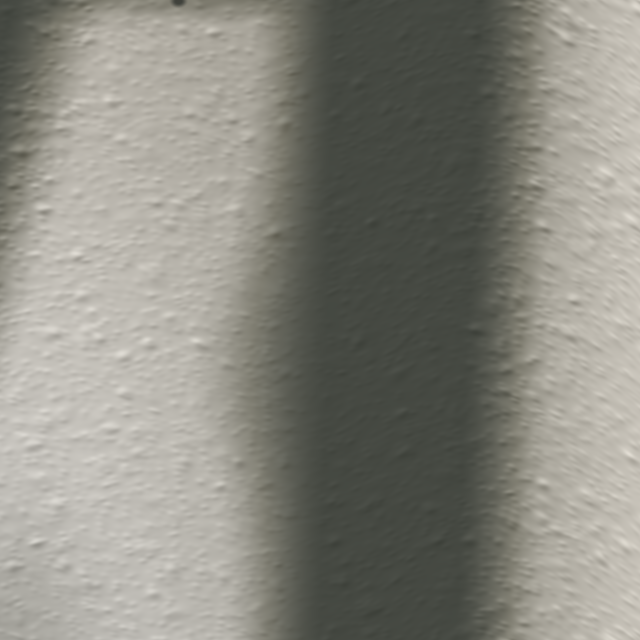
A three.js fragment shader for this texture:

```glsl
varying vec2 vUv;

const vec3 SHADOW = vec3(0.272, 0.285, 0.258);
const vec3 PENUMBRA = vec3(0.5, 0.495, 0.45);
const vec3 PLASTER = vec3(0.765, 0.753, 0.725);

float hash(vec2 p) {
  return fract(sin(dot(p, vec2(127.1, 311.7))) * 4375.85);
}

// Soft cellular bumps; a higher rarity leaves only a few tall ones
float bumps(vec2 p, float rarity) {
  vec2 cell = floor(p);
  float height = 0.0;
  for (int j = -1; j <= 1; j++) {
    for (int i = -1; i <= 1; i++) {
      vec2 id = cell + vec2(float(i), float(j));
      vec2 center = id + vec2(hash(id), hash(id + 37.2));
      vec2 d = p - center;
      height += pow(hash(id + 71.9), rarity) * exp(-6.0 * dot(d, d));
    }
  }
  return height;
}

// Slope of the bumps towards light from above
float relief(vec2 p, vec2 scale, float rarity) {
  vec2 q = p * scale;
  vec2 toLight = vec2(-0.08, 0.2);
  return bumps(q - toLight, rarity) - bumps(q + toLight, rarity);
}

// Bend the grain: rising through the shadow, falling on the right
vec2 grainSpace(vec2 p) {
  float fall = max(p.x - 0.72, 0.0);
  float bend = 1.2 * fall * fall - 0.07 * smoothstep(0.42, 0.78, p.x);
  float wave = 0.003 * sin(p.x * 31.0 + 3.0 * sin(p.y * 17.0));
  return p + vec2(0.003 * sin(p.y * 67.0), bend + wave);
}

// Nearly linear ramp with slightly rounded ends
float softRamp(float from, float to, float x) {
  float t = clamp((x - from) / (to - from), 0.0, 1.0);
  return mix(t, t * t * (3.0 - 2.0 * t), 0.65);
}

// Light left by the wide band, with a swelling left penumbra
float bandLight(vec2 p) {
  float swell = (p.y - 0.43) / 0.2;
  float leftStart = mix(0.35, 0.395, p.y) - 0.075 * exp(-swell * swell);
  float leftEnd = mix(0.5, 0.522, p.y);
  float left = 0.87 * (1.0 - softRamp(leftStart, leftEnd, p.x));
  left += 0.13 * (1.0 - softRamp(0.12, 0.42, p.x));
  float rightStart = mix(0.712, 0.748, p.y);
  float right = 0.74 * softRamp(rightStart, rightStart + 0.135, p.x);
  right += 0.26 * softRamp(0.78, 1.0, p.x);
  return max(left, right);
}

// Light left by the slanting shadow in the upper left corner
float cornerLight(vec2 p) {
  float start = mix(-0.25, 0.02, p.y);
  return softRamp(start, start + 0.16, p.x);
}

// Broad light and shade over the whole wall
float wallLight(vec2 p) {
  float light = bandLight(p) * cornerLight(p);
  float topEdge = smoothstep(0.95, 1.01, p.y) * (1.0 - smoothstep(0.4, 0.52, p.x));
  float lowCorner = 1.0 - smoothstep(0.0, 0.25, length(p * vec2(1.0, 0.8)));
  return light * (1.0 - 0.45 * topEdge) * (1.0 - 0.22 * lowCorner);
}

vec3 ramp(float light) {
  vec3 low = mix(SHADOW, PENUMBRA, min(light * 2.0, 1.0));
  return mix(low, PLASTER, max(light * 2.0 - 1.0, 0.0));
}

void main() {
  vec2 p = vUv;
  vec2 grain = grainSpace(p);

  // Three sizes of plaster relief
  float coarse = relief(grain, vec2(22.0, 44.0), 1.5);
  float fine = relief(grain + 3.7, vec2(56.0, 100.0), 1.4);
  float knobs = relief(grain + 8.3, vec2(38.0, 58.0), 9.0);
  float surface = 0.32 * coarse + 0.45 * fine + 0.85 * knobs;

  // Relief also roughens the shadow edges
  vec2 shifted = p + vec2(0.014 * surface, 0.0);
  float light = wallLight(shifted);
  vec3 color = ramp(light);

  // Cooler towards the lower left, dimmer in the upper half
  float cool = (1.0 - p.x) * (1.0 - p.y);
  color += light * mix(vec3(0.008, 0.002, -0.008), vec3(0.0, 0.004, 0.014), cool);
  color -= light * 0.05 * smoothstep(0.4, 0.9, p.y) * (1.0 - smoothstep(0.8, 1.0, p.x));

  // Grazing light lifts the contrast outside full shadow
  float contrast = mix(0.045, 0.17, smoothstep(0.02, 0.5, light));
  color += surface * contrast;

  // Small dark pit at the upper rim
  float pit = length((p - vec2(0.279, 0.998)) * vec2(0.75, 1.0));
  color = mix(color, SHADOW * 0.75, 0.85 * (1.0 - smoothstep(0.003, 0.012, pit)));

  gl_FragColor = vec4(clamp(color, 0.0, 1.0), 1.0);
}
```
